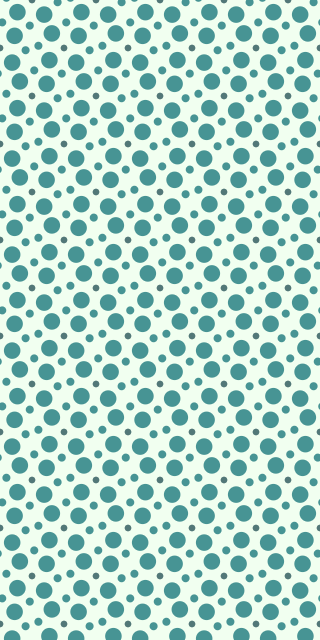
Write a Shadertoy shader that draws this pattern.

```glsl
// Teal dot pinwheels with grey hubs, on a staggered grid over pale mint.

// Antialiased coverage of a disc; pixel is the width of one pixel.
float disc(vec2 p, vec2 center, float radius, float pixel) {
    return clamp(0.5 - (length(p - center) - radius) / pixel, 0.0, 1.0);
}

// Position relative to the nearest point of a rectangular grid.
vec2 repeatCell(vec2 p, vec2 cell) {
    return p - cell * floor(p / cell + 0.5);
}

// One pinwheel: x is the teal coverage, y the grey hub coverage.
vec2 pinwheel(vec2 p, float pixel) {
    float hub = disc(p, vec2(0.0), 0.052, pixel);
    float dots = 0.0;
    for (int i = 0; i < 4; i++) {
        dots = max(dots, disc(p, vec2(0.228, 0.190), 0.129, pixel));
        dots = max(dots, disc(p, vec2(0.400, -0.035), 0.0625, pixel));
        p = vec2(-p.y, p.x); // quarter turn
    }
    return vec2(dots, hub);
}

void mainImage(out vec4 fragColor, in vec2 fragCoord) {
    // Five repeats across, anchored to the top left corner
    float pixel = 5.0 / iResolution.x;
    vec2 p = (fragCoord - vec2(0.0, iResolution.y)) * pixel;

    // Two interleaved grids form the staggered layout
    vec2 cell = vec2(1.0, 1.5);
    vec2 ink = max(pinwheel(repeatCell(p - vec2(0.5, 0.0), cell), pixel),
                   pinwheel(repeatCell(p - vec2(0.0, 0.75), cell), pixel));

    vec3 color = vec3(0.945, 1.0, 0.94);
    color = mix(color, vec3(0.28, 0.58, 0.58), ink.x);
    color = mix(color, vec3(0.32, 0.47, 0.47), ink.y);
    fragColor = vec4(color, 1.0);
}
```
